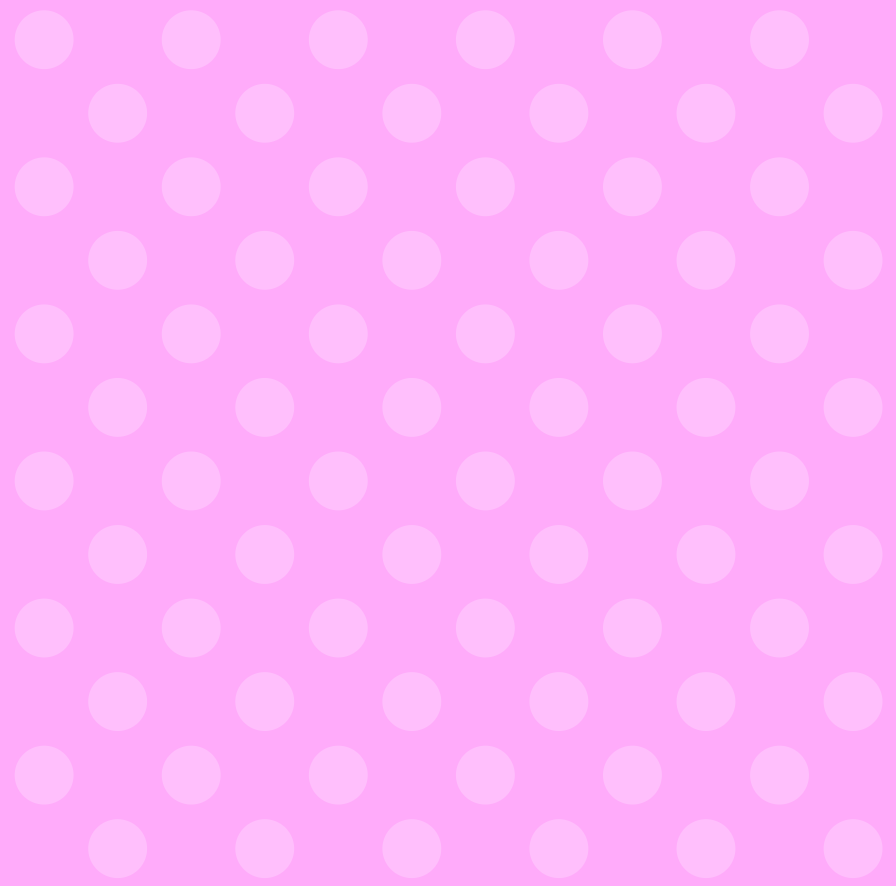
A Shadertoy shader for this pattern:

```glsl
// Pale polka dots on a flat pink ground, about six repeats across and down.
// Two square lattices, offset by half a cell, form the staggered rows;
// the nearer dot centre gives the distance to a dot edge.

// Distance to the nearest centre of a unit lattice through the origin
float latticeDistance(vec2 p) {
    return length(fract(p + 0.5) - 0.5);
}

void mainImage(out vec4 fragColor, in vec2 fragCoord) {
    // One unit is one repeat; the origin sits on a dot
    float cellsPerPixel = 6.024 / iResolution.y;
    vec2 p = fragCoord * cellsPerPixel - vec2(0.3, 0.754);

    // Signed distance to the staggered dots
    float dotEdge = min(latticeDistance(p), latticeDistance(p + 0.5)) - 0.2;

    // Antialiased fill over one pixel
    float dotMask = clamp(0.5 - dotEdge / cellsPerPixel, 0.0, 1.0);

    vec3 ground = vec3(1.0, 0.67, 0.98);
    vec3 paleDot = vec3(1.0, 0.75, 0.99);
    fragColor = vec4(mix(ground, paleDot, dotMask), 1.0);
}
```
